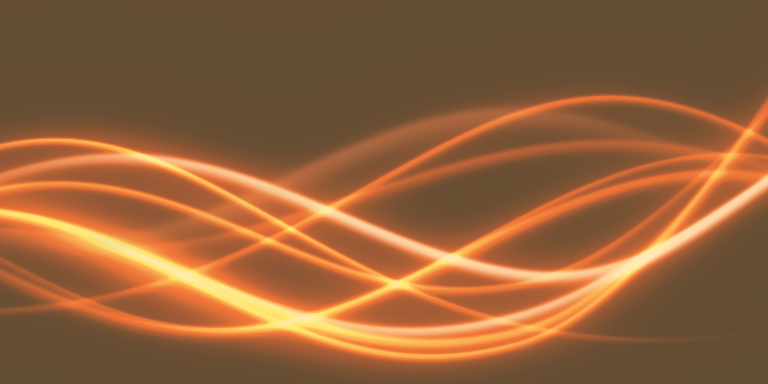
A Shadertoy shader for this background:

```glsl
// Glowing silk ribbons sweeping across a warm brown backdrop.
// Each ribbon is a skewed cosine with a bright core and a soft halo; their
// summed heat is coloured by a fire ramp, and satin cores are laid on top.

const vec3 BROWN = vec3(0.39, 0.30, 0.20);
const vec3 RUST  = vec3(0.64, 0.36, 0.21);
const vec3 EMBER = vec3(0.93, 0.45, 0.21);
const vec3 AMBER = vec3(0.99, 0.68, 0.31);
const vec3 GOLD  = vec3(1.00, 0.90, 0.42);
const vec3 SATIN = vec3(1.00, 0.93, 0.80);

// Height of a ribbon. wave: middle, amplitude, frequency, crest position.
// bend: crest sharpening, upward lift at the right.
float ribbonHeight(float x, vec4 wave, vec2 bend) {
    float phase = wave.z * (x - wave.w);
    float lift = max(x - 1.35, 0.0);
    return wave.x + wave.y * cos(phase + bend.x * sin(phase)) + bend.y * lift * lift;
}

// Returns halo and core. light: width, power, brightest position, spread.
vec2 ribbon(vec2 p, vec4 wave, vec2 bend, vec4 light) {
    const float STEP = 0.005;
    float y = ribbonHeight(p.x, wave, bend);
    float slope = (ribbonHeight(p.x + STEP, wave, bend) - y) / STEP;
    float d = (p.y - y) / sqrt(1.0 + slope * slope);
    float along = (p.x - light.z) / light.w;
    float power = light.y * exp(-along * along);
    // The lower side trails off more softly than the upper edge.
    float width = light.x * mix(2.2, 1.0, smoothstep(-0.004, 0.004, d));
    float core = exp(-d * d / (width * width));
    float halo = 0.22 * exp(-abs(d) / 0.045);
    return power * vec2(halo, core);
}

vec3 fireRamp(float heat) {
    vec3 color = mix(BROWN, RUST, smoothstep(0.0, 0.22, heat));
    color = mix(color, EMBER, smoothstep(0.17, 0.46, heat));
    color = mix(color, AMBER, smoothstep(0.42, 0.78, heat));
    color = mix(color, GOLD, smoothstep(0.72, 1.15, heat));
    return mix(color, SATIN, 0.6 * smoothstep(1.15, 1.9, heat));
}

void mainImage(out vec4 fragColor, in vec2 fragCoord) {
    vec2 p = fragCoord / iResolution.xy * vec2(2.0, 1.0);

    // Broad satin ribbons
    vec2 satin = ribbon(p, vec4(0.437, 0.156, 2.69, 0.31), vec2(0.0, 0.30),
                        vec4(0.011, 0.95, 1.05, 1.15));
    satin += ribbon(p, vec4(0.270, 0.130, 2.90, -0.01), vec2(0.0, 0.34),
                    vec4(0.010, 0.75, 1.25, 1.10));

    // Gold strands falling from the left
    vec2 fire = ribbon(p, vec4(0.376, 0.260, 2.01, 0.14), vec2(0.23, 0.0),
                       vec4(0.005, 0.85, 0.45, 0.85));
    fire += ribbon(p, vec4(0.385, 0.138, 2.99, 0.15), vec2(0.0, 0.52),
                   vec4(0.006, 0.65, 0.55, 1.15));

    // Paired strands: a deep lower sweep and a rising sweep
    for (int i = 0; i < 2; i++) {
        float n = float(i);
        fire += ribbon(p, vec4(0.265 + 0.016 * n, 0.192 - 0.020 * n, 2.575, -0.10),
                       vec2(0.0, 0.83 - 0.06 * n),
                       vec4(0.006 + 0.003 * n, 0.80, 0.75, 1.15));
        fire += ribbon(p, vec4(0.370 - 0.025 * n, 0.228 - 0.023 * n, 2.38, 1.90 - 0.03 * n),
                       vec2(0.0),
                       vec4(0.005 + 0.004 * n, 0.40 + 0.16 * n, 1.05, 1.20));
    }

    // Thin arch over the right half, and the fainter arch below it
    fire += ribbon(p, vec4(0.468, 0.279, 1.86, 1.59), vec2(0.25, 0.0),
                   vec4(0.006, 0.50, 1.25, 1.10));
    fire += ribbon(p, vec4(0.490, 0.138, 2.40, 1.59), vec2(0.0),
                   vec4(0.009, 0.28, 1.20, 0.85));

    // Hazy veil rising through the middle
    vec2 veil = ribbon(p, vec4(0.538, 0.168, 2.78, 1.33), vec2(0.0, 0.10),
                       vec4(0.016, 0.40, 0.95, 0.75));

    // Molten patch where the strands gather at the left
    vec2 q = p - vec2(0.38, 0.31);
    vec2 axis = normalize(vec2(1.0, -0.42));
    vec2 patchUv = vec2(dot(q, axis) / 0.36, dot(q, vec2(-axis.y, axis.x)) / 0.065);
    float molten = 0.38 * exp(-dot(patchUv, patchUv));

    float heat = fire.x + satin.x + veil.x + molten
               + 0.70 * fire.y + 0.42 * satin.y + 0.25 * veil.y;
    vec3 color = fireRamp(heat);
    color = mix(color, SATIN, 0.70 * smoothstep(0.15, 1.05, satin.y));
    color = mix(color, vec3(0.72, 0.58, 0.42), 0.45 * veil.y);
    fragColor = vec4(color, 1.0);
}
```
